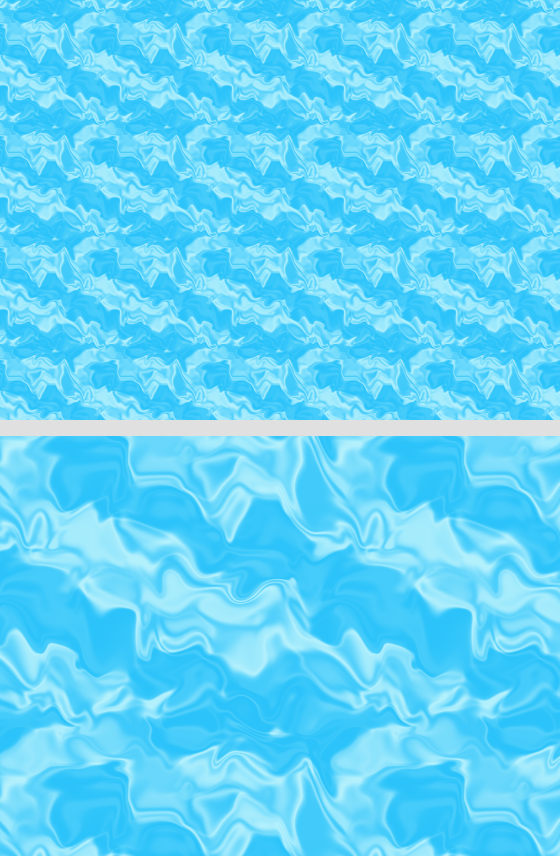
Top: the whole. Bottom: its middle third, enlarged.
Give the GLSL for this pattern, as a Shadertoy shader.

```glsl
// Seamless tiles of rippling pale foam drifting in diagonal bands over bright blue water.

const float TAU = 6.2831853;
const float TILES_ACROSS = 5.0;
const int SAMPLES = 3;
const vec3 DEEP_BLUE = vec3(0.17, 0.765, 0.98);
const vec3 PALE_FOAM = vec3(0.70, 0.94, 0.99);

// Integer hash of a lattice cell, from 0 to 1.
float hash(vec2 cell, float seed) {
    uint h = uint(cell.x) * 1597u + uint(cell.y) * 51749u + uint(seed) * 7919u;
    h = (h ^ 61u) ^ (h >> 16);
    h *= 9u;
    h ^= h >> 4;
    h *= 668265261u;
    h ^= h >> 15;
    return float(h & 65535u) / 65535.0;
}

// Smooth value noise that wraps after "period" cells.
float tiledNoise(vec2 p, vec2 period, float seed) {
    vec2 cell = floor(p);
    vec2 f = p - cell;
    f = f * f * (3.0 - 2.0 * f);
    vec2 a = mod(cell, period);
    vec2 b = mod(cell + 1.0, period);
    float low = mix(hash(a, seed), hash(vec2(b.x, a.y), seed), f.x);
    float high = mix(hash(vec2(a.x, b.y), seed), hash(b, seed), f.x);
    return mix(low, high, f.y);
}

// Noise with the given whole number of cells per tile.
float layer(vec2 p, vec2 cells, float seed) {
    return tiledNoise(p * cells, cells, seed);
}

// Pushes the point around by one octave of noise.
vec2 warp(vec2 p, float cells, float amount, float seed) {
    vec2 push = vec2(layer(p, vec2(cells), seed), layer(p, vec2(cells), seed + 1.0));
    return p + amount * (push - 0.5);
}

// Thin bright crest where the noise crosses a level.
float crest(float n, float level, float width) {
    float d = (n - level) / width;
    return exp(-d * d);
}

// Amount of foam, 0 to 1, for a point in tile units.
float foam(vec2 p) {
    vec2 q = warp(p, 4.0, 0.11, 1.0);
    q = warp(q, 10.0, 0.11, 11.0);
    q = warp(q, 17.0, 0.085, 21.0);

    // Bands falling to the right, broken into ragged shreds and islands
    float phase = q.x + 2.0 * q.y;
    float shreds = layer(q, vec2(6.0, 11.0), 31.0) - 0.5;
    float band = sin(TAU * phase) + 2.7 * shreds;
    float cover = smoothstep(-0.4, 0.35, band);

    // Silky folds drawn out along the bands
    vec2 along = vec2(q.x, phase);
    float folds = layer(along, vec2(5.0, 8.0), 41.0);
    float ripples = layer(q, vec2(8.0, 15.0), 51.0);
    float silk = 0.5 + 0.5 * sin(TAU * (2.0 * folds + 1.1 * ripples));
    float sheen = mix(silk, smoothstep(0.15, 0.85, ripples), 0.25);

    float light = cover * (0.13 + 0.78 * sheen);
    float shade = (1.0 - cover) * 0.20 * silk * silk;
    float line = crest(ripples, 0.5, 0.07) * mix(0.10, 0.22, cover);
    float rim = 0.32 * crest(band, 0.05, 0.16);
    return clamp(light + shade + line + rim, 0.0, 1.0);
}

void mainImage(out vec4 fragColor, in vec2 fragCoord) {
    // Average a grid of samples to smooth the fine folds
    float total = 0.0;
    for (int j = 0; j < SAMPLES; j++) {
        for (int i = 0; i < SAMPLES; i++) {
            vec2 offset = (vec2(i, j) + 0.5) / float(SAMPLES) - 0.5;
            total += foam((fragCoord + offset) * TILES_ACROSS / iResolution.x);
        }
    }
    float amount = total / float(SAMPLES * SAMPLES);
    fragColor = vec4(mix(DEEP_BLUE, PALE_FOAM, amount), 1.0);
}
```
